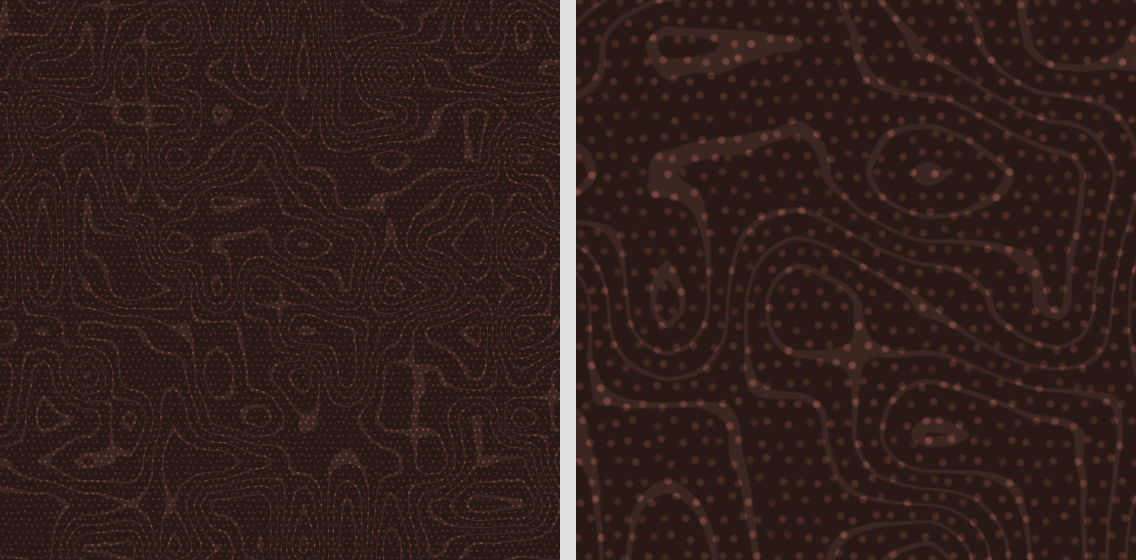
Left: the whole. Right: its middle third, enlarged.
Write a three.js fragment shader that draws this pattern.

```glsl
// Dark brown contour map of smooth lattice noise, covered with a fine stipple of dots.
varying vec2 vUv;

const vec3 GROUND_COLOR = vec3(0.157, 0.097, 0.077);
const vec3 LINE_COLOR = vec3(0.236, 0.148, 0.128);
const vec3 GROUND_DOT_COLOR = vec3(0.300, 0.180, 0.150);
const vec3 LINE_DOT_COLOR = vec3(0.470, 0.285, 0.250);

const float FIELD_CELLS = 12.9;                  // noise cells across the canvas
const vec2 FIELD_OFFSET = vec2(40.0, 17.74);
const float EASING = 0.78;                       // 0 = creased cells, 1 = smooth cells
const float LEVELS = 8.0;                        // contours over the whole height range
const float LINE_HALF_WIDTH = 0.088;             // in contour steps
const float ROUGH_SCALE = 5.0;                   // fine wobble of the contours
const float ROUGH_AMOUNT = 0.014;
const float DOT_CELLS = 88.0;
const float DOT_RADIUS = 0.195;                  // in dot cells
const float DOT_JITTER = 0.40;
const float SOFTNESS = 0.0013;                   // edge blur in canvas units

float hash(vec2 p) {
  vec3 q = fract(vec3(p.xyx) * 0.1031);
  q += dot(q, q.yzx + 33.33);
  return fract((q.x + q.y) * q.z);
}

// Value noise whose easing keeps a slight crease along the lattice.
float valueNoise(vec2 p) {
  vec2 cell = floor(p);
  vec2 t = fract(p);
  t = mix(t, t * t * (3.0 - 2.0 * t), EASING);
  float low = mix(hash(cell), hash(cell + vec2(1.0, 0.0)), t.x);
  float high = mix(hash(cell + vec2(0.0, 1.0)), hash(cell + vec2(1.0, 1.0)), t.x);
  return mix(low, high, t.y);
}

// Terrain height in contour steps.
float height(vec2 uv) {
  vec2 p = uv * FIELD_CELLS + FIELD_OFFSET;
  float rough = valueNoise(p * ROUGH_SCALE + 71.0) - 0.5;
  return LEVELS * (valueNoise(p) + ROUGH_AMOUNT * rough);
}

// Lines thin out on steep slopes and spread into patches on flat ones.
float contourMask(vec2 uv) {
  float h = height(uv);
  vec2 e = vec2(SOFTNESS, 0.0);
  vec2 change = vec2(height(uv + e.xy), height(uv + e.yx)) - h;
  float blur = 0.6 * length(change) + 0.004;
  float d = abs(fract(h) - 0.5);
  return 1.0 - smoothstep(LINE_HALF_WIDTH - blur, LINE_HALF_WIDTH + blur, d);
}

// Jittered dots on staggered rows.
float dotMask(vec2 uv) {
  vec2 p = uv * DOT_CELLS;
  p.x += 0.5 * mod(floor(p.y), 2.0);
  vec2 cell = floor(p);
  vec2 jitter = vec2(hash(cell + 13.0), hash(cell + 57.0)) - 0.5;
  float d = length(fract(p) - 0.5 - DOT_JITTER * jitter);
  float blur = SOFTNESS * DOT_CELLS * 0.8;
  float strength = mix(0.6, 1.0, hash(cell + 101.0));
  return strength * (1.0 - smoothstep(DOT_RADIUS - blur, DOT_RADIUS + blur, d));
}

void main() {
  float line = contourMask(vUv);
  vec3 base = mix(GROUND_COLOR, LINE_COLOR, line);
  vec3 dotColor = mix(GROUND_DOT_COLOR, LINE_DOT_COLOR, line);
  gl_FragColor = vec4(mix(base, dotColor, dotMask(vUv)), 1.0);
}
```
